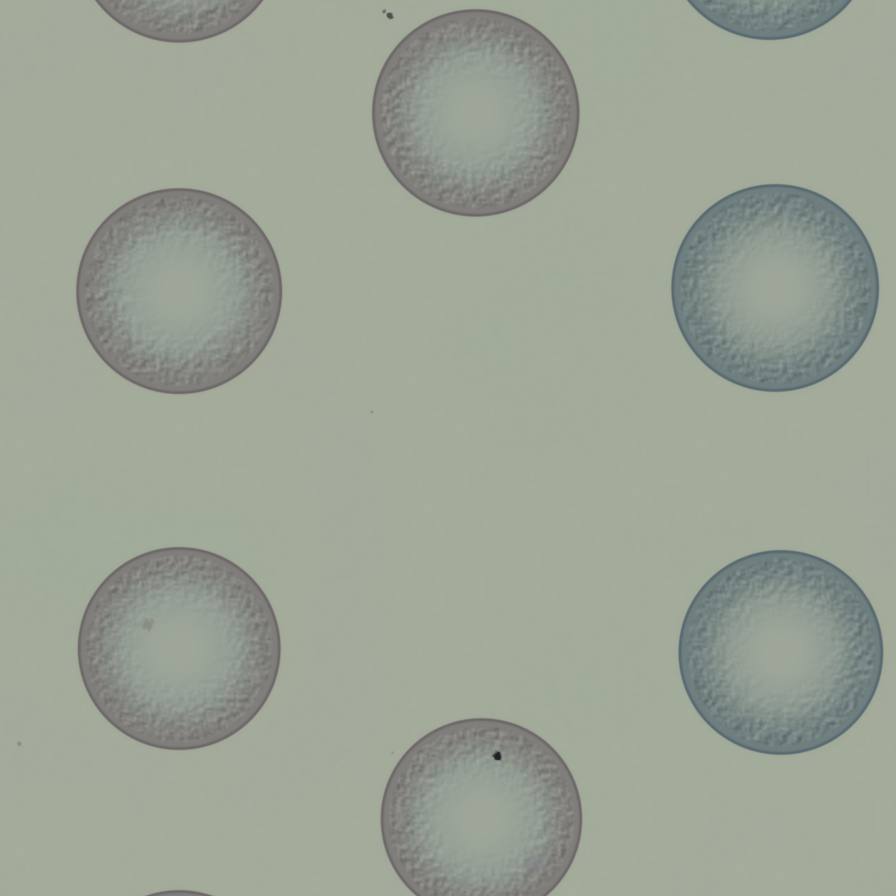
Reproduce this pattern procedurally as a Shadertoy shader.

```glsl
#define ORIGIN vec2(0.2, 0.283)
#define ROW_PITCH 0.394
#define RADIUS 0.1122
#define RIM_WIDTH 0.0018
#define GRAIN_SCALE 190.0
#define GRAIN_STRENGTH 0.13
#define GROUND vec3(0.640, 0.672, 0.607)
#define CORE vec3(0.618, 0.650, 0.602)
#define MAUVE vec3(0.500, 0.495, 0.480)
#define BLUE vec3(0.435, 0.495, 0.493)
#define MAUVE_RIM vec3(0.420, 0.390, 0.400)
#define BLUE_RIM vec3(0.330, 0.400, 0.435)

float hash(vec2 p) {
    vec3 q = fract(p.xyx * 0.1031);
    q += dot(q, q.yzx + 33.33);
    return fract((q.x + q.y) * q.z);
}

float noise(vec2 p) {
    vec2 i = floor(p), f = fract(p);
    f = f * f * (3.0 - 2.0 * f);
    return mix(mix(hash(i), hash(i + vec2(1, 0)), f.x),
               mix(hash(i + vec2(0, 1)), hash(i + vec2(1, 1)), f.x), f.y);
}

float grain(vec2 p) {
    return 0.65 * noise(p) + 0.35 * noise(p * 1.9 + 17.0);
}

// Difference of shifted noise: relief lit from the upper left
float relief(vec2 uv) {
    vec2 p = uv * GRAIN_SCALE + 40.0;
    vec2 light = vec2(-0.3, 0.3);
    return grain(p - light) - grain(p + light);
}

// Staggered lattice with a slight lean and one slipped row
vec2 discCentre(float column, float row) {
    float y = ORIGIN.y + ROW_PITCH * (row - 0.5 * mod(column, 2.0));
    float side = column - 1.0;
    float slip = 0.009 * exp(-4.0 * row * row) * abs(side);
    float tilt = 0.005 * side * (1.0 - 2.0 * min(y, 0.7));
    return vec2(ORIGIN.x + column * (0.338 - 0.008 * y), y - slip - tilt);
}

vec3 discColor(vec2 uv, float d, float radius, float blueness) {
    float t = d / radius;
    vec3 edge = mix(MAUVE, BLUE, blueness);
    vec3 middle = mix(vec3(0.565, 0.603, 0.570), vec3(0.535, 0.587, 0.558), blueness);
    vec3 color = mix(CORE, middle, smoothstep(0.12, 0.72, t));
    color = mix(color, edge, smoothstep(0.5, 0.9, t));

    // Granules fade toward the core and stop short of the smooth rim
    float band = smoothstep(0.2, 0.85, t) * (1.0 - smoothstep(0.89, 0.94, t));
    color += GRAIN_STRENGTH * band * relief(uv);
    color += 0.035 * smoothstep(0.72, 0.86, t) * band * (noise(uv * 130.0) - 0.4);

    float rim = exp(-pow((radius - RIM_WIDTH - d) / RIM_WIDTH, 2.0));
    return mix(color, mix(MAUVE_RIM, BLUE_RIM, blueness), 0.85 * rim);
}

// Ragged speck coverage
float speck(vec2 uv, vec2 centre, float size) {
    float d = length(uv - centre) + size * 0.8 * (noise(uv * 300.0) - 0.5);
    float soft = size * 0.3 + 0.7 / iResolution.y;
    return 1.0 - smoothstep(size - soft, size + soft, d);
}

void mainImage(out vec4 fragColor, in vec2 fragCoord) {
    vec2 uv = fragCoord / iResolution.y;
    float pixel = 1.0 / iResolution.y;

    // Ground with faint warm mottling
    float mottle = noise(uv * 5.0 + 3.0) + 0.5 * noise(uv * 13.0) - 0.75;
    vec3 color = GROUND + mottle * vec3(0.006, -0.004, 0.004);
    color += 0.006 * (noise(uv * 160.0) - 0.5);

    for (int column = 0; column < 3; column++) {
        for (int row = -1; row < 4; row++) {
            if (column == 1 && row == 1) continue; // vacant site
            vec2 centre = discCentre(float(column), float(row));
            float blueness = column == 2 ? 1.0 : 0.0;
            float radius = RADIUS + 0.0042 * centre.y + 0.001 * blueness;
            float d = length(uv - centre);
            float cover = 1.0 - smoothstep(-pixel, pixel, d - radius);
            color = mix(color, discColor(uv, d, radius, blueness), cover);
            color -= 0.02 * (1.0 - cover) * exp(-(d - radius) / 0.002);
        }
    }

    // Dust and stains
    vec3 dust = vec3(0.12, 0.13, 0.14);
    color = mix(color, dust, speck(uv, vec2(0.555, 0.156), 0.0048));
    color = mix(color, dust + 0.15, 0.9 * speck(uv, vec2(0.435, 0.983), 0.0036));
    color = mix(color, dust + 0.2, 0.7 * speck(uv, vec2(0.429, 0.987), 0.002));
    color = mix(color, dust + 0.3, 0.5 * speck(uv, vec2(0.022, 0.170), 0.0022));
    color = mix(color, dust + 0.3, 0.4 * speck(uv, vec2(0.415, 0.540), 0.0014));
    color = mix(color, dust + 0.3, 0.4 * speck(uv, vec2(0.438, 0.160), 0.0016));
    color = mix(color, vec3(0.50, 0.49, 0.53), 0.4 * speck(uv, vec2(0.595, 0.036), 0.010));
    color = mix(color, MAUVE, 0.6 * speck(uv, vec2(0.165, 0.303), 0.006));

    fragColor = vec4(clamp(color, 0.0, 1.0), 1.0);
}
```
